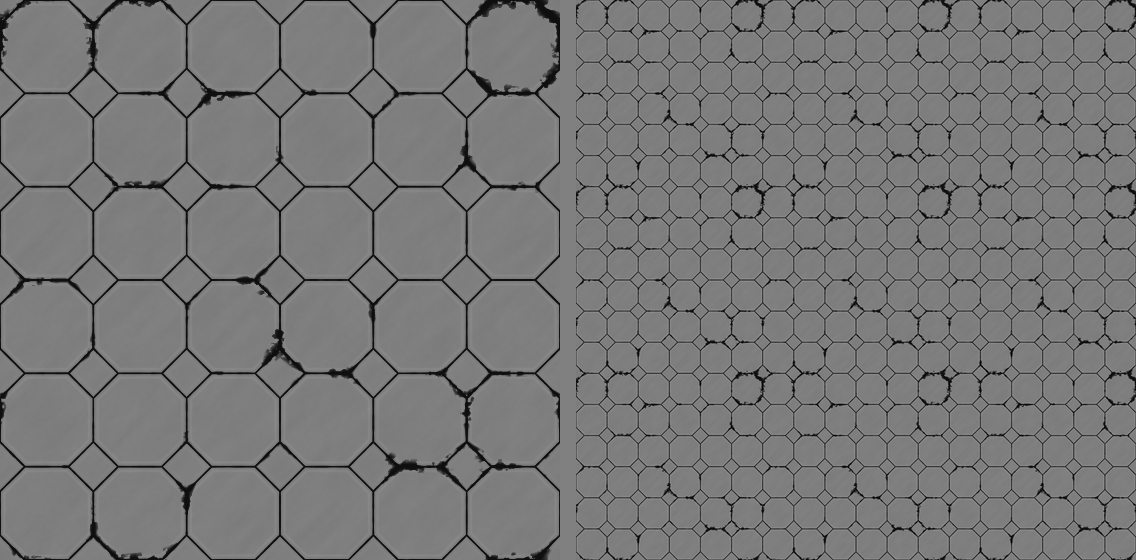
Left: one tile. Right: repeated 3 by 3.
Write a Shadertoy shader that draws this texture map.

```glsl
// Grey octagon and diamond floor tiles with dark joints and chipped edges
#define TILES 6.0                // repeats across and down
#define DIAMOND 0.266            // half diagonal of a diamond, in cells
#define JOINT_HALF 0.0098        // half joint width, in cells
#define CHIP_DEPTH 0.12          // deepest chip, in cells
#define BEVEL_INSET 0.047        // bevel distance from the edge, in cells
#define BEVEL_GAIN 0.032
#define TILE_TONE 0.495
#define JOINT_TONE 0.06
#define CHIP_TONE 0.38
#define WORN_TILE vec2(5.0, 5.0) // octagon chipped all the way round

float hash(vec2 p) {
    return fract(sin(dot(p, vec2(127.1, 311.7))) * 43758.5453);
}

// Wraps whole numbers; the half step keeps rounding away from the border
vec2 wrap(vec2 i, vec2 period) {
    return i - period * floor((i + 0.5) / period);
}

// Value noise that repeats after the given whole period
float noise(vec2 p, vec2 period) {
    vec2 i = floor(p), f = fract(p);
    f = f * f * (3.0 - 2.0 * f);
    vec2 a = wrap(i, period), b = wrap(i + 1.0, period);
    return mix(mix(hash(a), hash(vec2(b.x, a.y)), f.x),
               mix(hash(vec2(a.x, b.y)), hash(b), f.x), f.y);
}

float fbm(vec2 p, vec2 period) {
    float sum = 0.0, amp = 0.5;
    for (int i = 0; i < 3; i++) {
        sum += amp * noise(p, period);
        p *= 2.0;
        period *= 2.0;
        amp *= 0.5;
    }
    return sum / 0.875;
}

// Distance to the nearest joint (x), wrapped tile id (yz), 1 in a diamond (w)
vec4 tileAt(vec2 cell) {
    vec2 a = abs(fract(cell) - 0.5);
    float diagonal = (1.0 - DIAMOND - a.x - a.y) * 0.70711;
    if (diagonal < 0.0)
        return vec4(-diagonal, wrap(floor(cell + 0.5), vec2(TILES)), 1.0);
    return vec4(min(0.5 - max(a.x, a.y), diagonal), wrap(floor(cell), vec2(TILES)), 0.0);
}

// Damage field, continuous across joints and borders
float wearAt(vec2 uv) {
    float patches = noise(uv * 18.0 + 7.0, vec2(18.0));
    float region = noise(uv * 6.0 + 2.5, vec2(6.0));
    vec2 toWorn = (fract(uv - (WORN_TILE + 0.5) / TILES + 0.5) - 0.5) * TILES;
    float worn = 1.0 - smoothstep(0.5, 0.68, length(toWorn));
    return smoothstep(0.5, 0.95, 0.6 * patches + 0.4 * region + 0.35 * worn);
}

void mainImage(out vec4 fragColor, in vec2 fragCoord) {
    vec2 uv = fragCoord / iResolution.xy;
    float aa = TILES / iResolution.y;
    vec4 tile = tileAt(uv * TILES);
    float d = tile.x;

    // Faint slanted streaks and fine grain on the stone
    vec2 slant = vec2(12.0 * (uv.x + uv.y), 36.0 * (uv.y - uv.x));
    float streaks = fbm(slant, vec2(12.0, 36.0)) - 0.5;
    float grain = noise(uv * 180.0, vec2(180.0)) - 0.5;
    float tone = TILE_TONE + 0.028 * streaks + 0.008 * grain;

    // Soft bright bevel line inside each tile, weaker on diamonds
    float bevel = exp(-pow(abs(d - BEVEL_INSET) / 0.013, 2.0));
    tone += BEVEL_GAIN * bevel * mix(1.0, 0.35, tile.w);
    tone -= 0.02 * (1.0 - smoothstep(0.01, 0.035, d));

    // Ragged chips eat into the tile, deeper on weak tiles
    float wear = wearAt(uv);
    float ragged = fbm(uv * 84.0, vec2(84.0));
    float facet = noise(uv * 120.0 + 41.0, vec2(120.0));
    float weakness = mix(0.4, 1.15, hash(tile.yz + tile.w * vec2(17.0, 29.0) + 3.7));
    float depth = CHIP_DEPTH * wear * weakness * smoothstep(0.33, 0.68, ragged);
    float inward = smoothstep(0.25, 1.0, d / (JOINT_HALF + depth));
    float chipTone = mix(JOINT_TONE, CHIP_TONE, inward * (0.35 + 0.8 * facet));
    float chip = 1.0 - smoothstep(-aa, aa, d - JOINT_HALF - depth);
    tone = mix(tone, chipTone, chip * smoothstep(0.0, 0.008, depth));

    // Dark joints, slightly uneven in width
    float width = JOINT_HALF + 0.005 * (ragged - 0.5) + 0.012 * wear * facet;
    float soft = max(0.004, 0.53 * aa);
    float joint = 1.0 - smoothstep(width - soft, width + soft, d);
    tone = mix(tone, JOINT_TONE, joint);

    fragColor = vec4(vec3(tone), 1.0);
}
```
